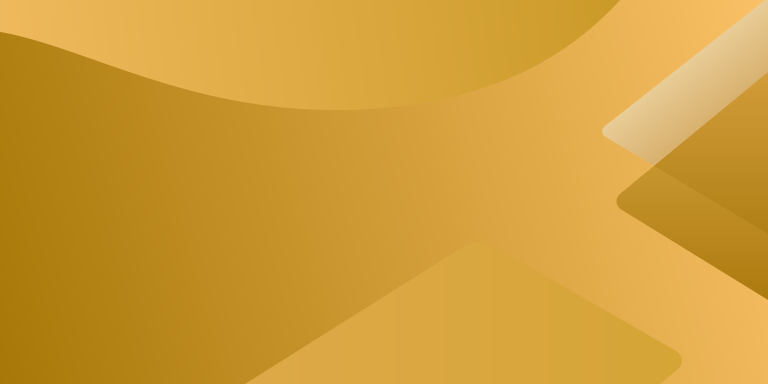
Give the GLSL for this background, as a Shadertoy shader.

```glsl
const vec3 BASE_DARK = vec3(0.655, 0.470, 0.030);
const vec3 BASE_LIGHT = vec3(0.980, 0.755, 0.400);
const vec3 WAVE_LEFT = vec3(0.935, 0.725, 0.360);
const vec3 WAVE_RIGHT = vec3(0.795, 0.606, 0.160);
const vec3 TILE_LEFT = vec3(0.868, 0.663, 0.285);
const vec3 TILE_RIGHT = vec3(0.835, 0.645, 0.210);
const vec3 CREAM_LIGHT = vec3(0.912, 0.800, 0.590);
const vec3 CREAM_DARK = vec3(0.850, 0.698, 0.440);
const vec3 BRONZE_TOP = vec3(0.780, 0.585, 0.180);
const vec3 BRONZE_BOTTOM = vec3(0.672, 0.478, 0.055);
const vec3 OVERLAP_TOP = vec3(0.822, 0.612, 0.225);
const vec3 OVERLAP_BOTTOM = vec3(0.690, 0.502, 0.085);

const float BASE_TILT = 0.28;
const float TILE_RADIUS = 0.042;
const float CREAM_RADIUS = 0.025;
const float BRONZE_RADIUS = 0.036;
const float CREAM_WIDTH = 0.15;

// Signed distance to the line a-b, negative on its right
float edgeDistance(vec2 p, vec2 a, vec2 b) {
    vec2 along = normalize(b - a);
    return dot(p - a, vec2(-along.y, along.x));
}

// Intersection of two regions with a rounded corner
float roundIntersect(float a, float b, float radius) {
    return min(max(a, b), -radius) + length(max(vec2(a, b) + radius, 0.0));
}

// Antialiased inside mask of a distance field
float coverage(float d) {
    float pixel = max(length(vec2(dFdx(d), dFdy(d))), 1e-5);
    return clamp(0.5 - d / pixel, 0.0, 1.0);
}

// Depth of the wave below the top of the canvas
float waveDepth(float x) {
    float slope = 0.1806 + x * (0.7773 + x * (-1.4494 + x * (0.9255 - 0.236 * x)));
    return 0.083 + x * slope;
}

vec3 ramp(vec3 from, vec3 to, float t) {
    return mix(from, to, clamp(t, 0.0, 1.0));
}

void mainImage(out vec4 fragColor, in vec2 fragCoord) {
    // Height is one unit
    vec2 p = fragCoord / iResolution.y;

    // Diagonal base gradient
    float baseT = (p.x + BASE_TILT * p.y) / (2.0 + BASE_TILT);
    vec3 color = ramp(BASE_DARK, BASE_LIGHT, baseT);

    // Wave along the top
    float wave = 1.0 - p.y - waveDepth(p.x);
    vec3 waveColor = ramp(WAVE_LEFT, WAVE_RIGHT, (p.x + 0.15 * (p.y - 1.0)) / 1.6);
    color = mix(color, waveColor, coverage(wave));

    // Rounded tile rising from the bottom
    float tileLeft = edgeDistance(p, vec2(0.638, 0.0), vec2(1.185, 0.344));
    float tileRight = edgeDistance(p, vec2(1.302, 0.349), vec2(1.797, 0.065));
    float tileBase = edgeDistance(p, vec2(1.797, 0.065), vec2(1.719, 0.0));
    float tile = roundIntersect(tileLeft, tileRight, TILE_RADIUS);
    tile = roundIntersect(tile, tileBase, TILE_RADIUS);
    vec3 tileColor = ramp(TILE_LEFT, TILE_RIGHT, (p.x - 0.64) / 1.14);
    color = mix(color, tileColor, coverage(tile));

    // Cream wedge at the right, shaded across its width
    float creamTop = edgeDistance(p, vec2(1.5755, 0.672), vec2(1.992, 1.0));
    float creamBottom = edgeDistance(p, vec2(2.0, 0.391), vec2(1.703, 0.568));
    float cream = roundIntersect(creamTop, creamBottom, CREAM_RADIUS);
    float creamMask = coverage(cream);
    vec3 creamColor = ramp(CREAM_LIGHT, CREAM_DARK, -creamTop / CREAM_WIDTH);
    color = mix(color, creamColor, creamMask);

    // Bronze wedge, with its own gradient where it covers the cream one
    float bronzeTop = edgeDistance(p, vec2(1.703, 0.568), vec2(2.0, 0.8125));
    float bronzeBottom = edgeDistance(p, vec2(2.0, 0.219), vec2(1.62, 0.453));
    float bronze = roundIntersect(bronzeTop, bronzeBottom, BRONZE_RADIUS);
    vec3 bronzeColor = ramp(BRONZE_TOP, BRONZE_BOTTOM, (0.56 - p.y) / 0.34);
    vec3 overlapColor = ramp(OVERLAP_TOP, OVERLAP_BOTTOM, (0.81 - p.y) / 0.42);
    color = mix(color, mix(bronzeColor, overlapColor, creamMask), coverage(bronze));

    fragColor = vec4(color, 1.0);
}
```
